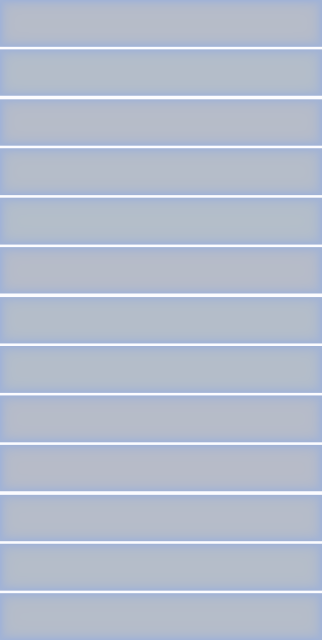
Reproduce this pattern procedurally as a Shadertoy shader.

```glsl
float hash(float n)
{
    return fract(sin(n * 91.7) * 437.58);
}

// Soft shading that fades inward from an edge
float edgeGlow(float dist)
{
    return exp(-pow(max(dist, 0.0) / 0.0085, 1.25));
}

void mainImage(out vec4 fragColor, in vec2 fragCoord)
{
    vec2 p = fragCoord / iResolution.y;
    float aspect = iResolution.x / iResolution.y;
    float pixel = 1.0 / iResolution.y;

    // Thirteen stacked bars, counted from the top
    float pitch = 0.07725;
    float y = (0.5 - p.y) / pitch + 6.5;
    float row = clamp(floor(y), 0.0, 12.0);

    // Nearest gap; every fourth one is slightly wider
    float gap = clamp(round(y), 1.0, 12.0);
    float halfGap = mod(gap, 4.0) == 2.0 ? 0.0028 : 0.002;
    float gapDist = abs(y - gap) * pitch - halfGap;

    // Blue inner shadow on all four sides of the bar
    float edgeY = (0.5 - abs(y - row - 0.5)) * pitch - 0.002;
    float edgeX = min(p.x, aspect - p.x);
    float glow = 1.0 - (1.0 - edgeGlow(edgeX)) * (1.0 - edgeGlow(edgeY));

    // Grey face with a faint tint per bar
    vec3 face = mix(vec3(0.717, 0.735, 0.785), vec3(0.703, 0.745, 0.79), hash(row + 1.0));
    vec3 color = mix(face, vec3(0.63, 0.70, 0.84), glow);

    // White gaps
    float gapMask = clamp(0.5 - gapDist / pixel, 0.0, 1.0);
    color = mix(color, vec3(0.99, 0.99, 1.0), gapMask);

    fragColor = vec4(color, 1.0);
}
```
